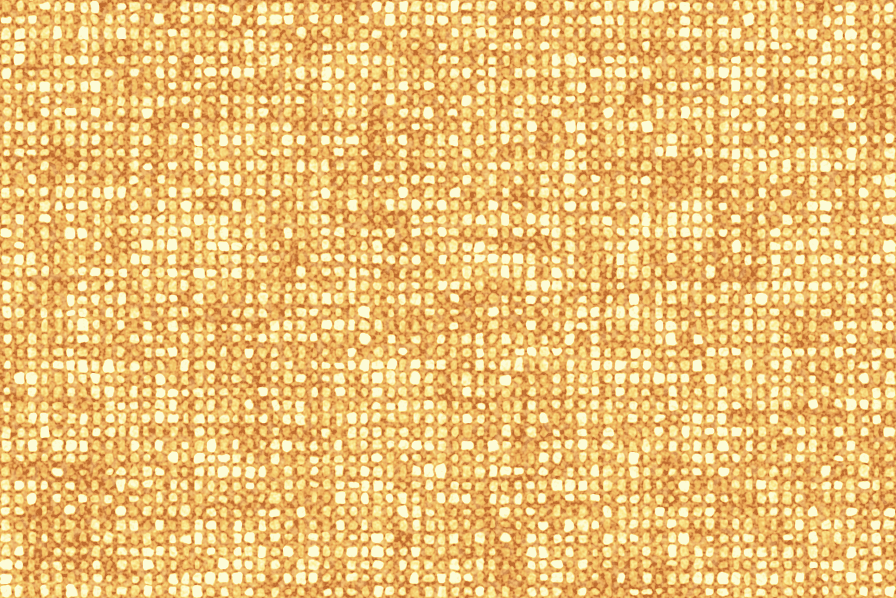
A WebGL 2 fragment shader for this texture:

```glsl
#version 300 es
precision highp float;
// Coarse plain-weave cloth: a grid of orange threads around small pale openings.
// Each pixel gets one tone from thread crowns, openings, slubs and fibre noise,
// and that tone is looked up in a ramp from brown to cream.

uniform vec2 u_resolution;
out vec4 fragColor;

const vec2 CELLS = vec2(70.0, 45.0);         // openings across and down
const vec2 OPENING_HALF = vec2(0.31, 0.36);  // half size of an opening, in cells
const float OPENING_ROUND = 0.26;            // corner radius, in cells
const float EDGE_SOFT = 0.06;                // fuzzy rim of an opening, in cells
const float SIZE_SPREAD = 0.15;              // size change between openings
const float WOBBLE = 0.24;                   // sideways wander of the threads
const float SLUB = 0.10;                     // thickness change along the threads
const float FIBRE = 0.44;                    // strength of the fine fibres

const vec3 BROWN  = vec3(0.75, 0.42, 0.18);
const vec3 ORANGE = vec3(0.91, 0.64, 0.33);
const vec3 GOLD   = vec3(0.95, 0.78, 0.41);
const vec3 YELLOW = vec3(0.98, 0.92, 0.57);
const vec3 CREAM  = vec3(0.99, 0.985, 0.84);
const vec3 PEACH  = vec3(0.95, 0.79, 0.55);

float hash(vec2 p) {
    vec3 h = fract(p.xyx * vec3(0.1031, 0.1030, 0.0973));
    h += dot(h, h.yzx + 33.33);
    return fract((h.x + h.y) * h.z);
}

float cornerSlope(vec2 corner, vec2 offset) {
    float angle = 6.2832 * hash(corner);
    return dot(vec2(cos(angle), sin(angle)), offset);
}

float gradientNoise(vec2 p) {
    vec2 i = floor(p), f = p - i;
    vec2 w = f * f * f * (f * (f * 6.0 - 15.0) + 10.0);
    vec2 e = vec2(1.0, 0.0);
    float low = mix(cornerSlope(i, f), cornerSlope(i + e.xy, f - e.xy), w.x);
    float high = mix(cornerSlope(i + e.yx, f - e.yx), cornerSlope(i + e.xx, f - e.xx), w.x);
    return mix(low, high, w.y);
}

float roundedBox(vec2 p, vec2 halfSize, float radius) {
    vec2 d = abs(p) - halfSize + radius;
    return length(max(d, 0.0)) + min(max(d.x, d.y), 0.0) - radius;
}

// Height of the thread that lies on top at the nearest crossing
float threadCrown(vec2 p) {
    vec2 crossing = floor(p + 0.5);
    vec2 q = p - crossing;
    float weftOnTop = mod(crossing.x + crossing.y, 2.0);
    q = mix(q.yx, q, weftOnTop);
    return exp(-6.0 * q.x * q.x - 18.0 * q.y * q.y);
}

vec3 toneRamp(float tone) {
    float t = clamp(tone, 0.0, 1.0) * 4.0;
    vec3 color = mix(BROWN, ORANGE, clamp(t, 0.0, 1.0));
    color = mix(color, GOLD, clamp(t - 1.0, 0.0, 1.0));
    color = mix(color, YELLOW, clamp(t - 2.0, 0.0, 1.0));
    return mix(color, CREAM, clamp(t - 3.0, 0.0, 1.0));
}

void main() {
    vec2 grid = gl_FragCoord.xy / u_resolution * CELLS;
    float pixel = max(CELLS.x / u_resolution.x, CELLS.y / u_resolution.y);

    // Uneven threads: long drifts plus small local kinks
    vec2 p = grid;
    p.x += WOBBLE * gradientNoise(grid * vec2(0.83, 0.17) + 11.3);
    p.y += WOBBLE * gradientNoise(grid * vec2(0.15, 0.87) + 47.7);
    p += 0.16 * vec2(gradientNoise(grid * 1.7 + 5.1), gradientNoise(grid * 1.7 + 91.4));

    // Slubs: single rows and columns that swell, and broad dense areas
    float weftSlub = gradientNoise(p * vec2(0.09, 0.77) + 23.9);
    float warpSlub = gradientNoise(p * vec2(0.77, 0.09) + 71.2);
    float dense = gradientNoise(grid * vec2(0.11, 0.13) + 3.6);

    // Openings, each with its own size and brightness
    vec2 cell = floor(p);
    float checker = mod(cell.x + cell.y, 2.0);
    float chance = hash(cell + 17.0);
    vec2 halfSize = OPENING_HALF - SLUB * vec2(warpSlub, weftSlub);
    halfSize += SIZE_SPREAD * (vec2(chance, hash(cell + 59.0)) - 0.5);
    float radius = min(OPENING_ROUND, min(halfSize.x, halfSize.y));
    float gap = roundedBox(p - cell - 0.5, halfSize, radius);
    float rim = EDGE_SOFT + 0.5 * pixel;
    float opening = 1.0 - smoothstep(-rim, rim, gap);

    // Fine twisted fibres, in two sizes
    float fibre = gradientNoise(grid * vec2(2.7, 3.3) + 29.0);
    fibre += 0.7 * gradientNoise(mat2(4.3, 2.5, -2.5, 4.3) * grid + 8.0);

    float threadTone = 0.07 + 0.36 * threadCrown(p) + FIBRE * fibre;
    threadTone -= 0.15 * (weftSlub + 0.7 * warpSlub) + 0.05 * dense;
    float openingTone = 0.46 + 0.58 * chance + 0.18 * checker;
    openingTone -= 0.22 * (weftSlub + warpSlub) + 0.10 * dense;
    openingTone += 0.60 * FIBRE * fibre;
    float tone = mix(threadTone, openingTone, opening);

    // Rare dark knots
    float knot = smoothstep(0.50, 0.68, gradientNoise(grid * 0.71 + 133.0));
    tone -= 0.25 * knot;

    // Pinkish bloom on part of the threads
    float bloom = smoothstep(0.0, 0.45, gradientNoise(grid * 1.3 + 64.0));
    vec3 color = mix(toneRamp(tone), PEACH, 0.40 * bloom * (1.0 - opening));
    fragColor = vec4(color, 1.0);
}
```
